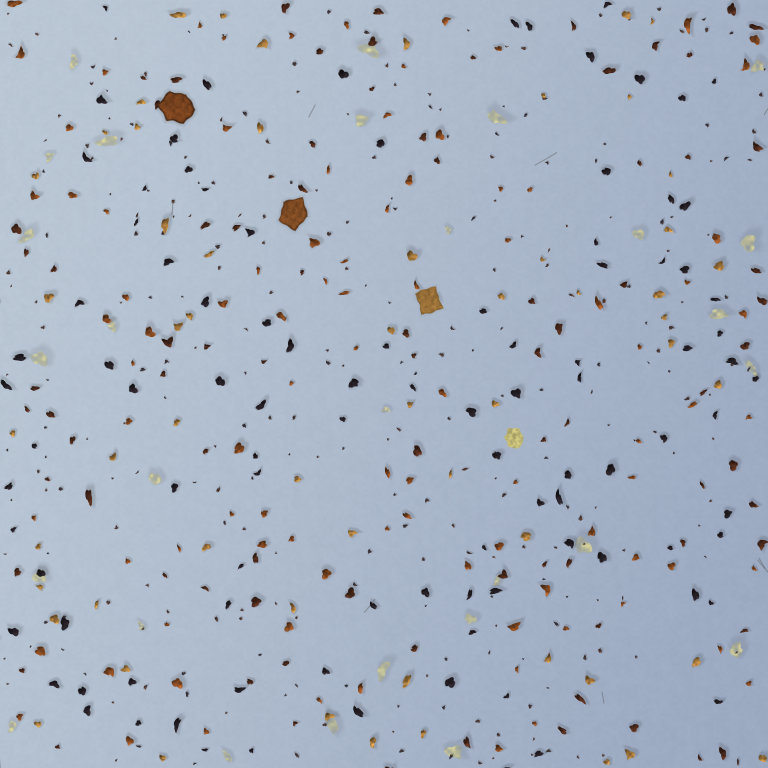
Reproduce this texture procedurally as a Shadertoy shader.

```glsl
// Scattered rust, ochre and black grains with a few flakes on pale blue-grey paper.

const float TAU = 6.2831853;

// Paper
const vec3 PAPER_LIGHT = vec3(0.727, 0.777, 0.832);
const vec3 PAPER_SHADE = vec3(0.600, 0.655, 0.752);
const float PAPER_GRAIN = 0.022;

// Pigments
const vec3 BLACK = vec3(0.13, 0.11, 0.13);
const vec3 UMBER = vec3(0.27, 0.15, 0.10);
const vec3 RUST = vec3(0.47, 0.26, 0.12);
const vec3 OCHRE = vec3(0.60, 0.44, 0.22);
const vec3 STRAW = vec3(0.75, 0.72, 0.46);
const vec3 FIBRE = vec3(0.36, 0.37, 0.38);

// Scatter: cells per canvas, chance per cell, radius range
const float GRAIN_CELLS = 25.0;
const float GRAIN_CHANCE = 0.54;
const vec2 GRAIN_RADIUS = vec2(0.0026, 0.0064);
const float DUST_CELLS = 30.0;
const float DUST_CHANCE = 0.30;
const vec2 DUST_RADIUS = vec2(0.0010, 0.0026);
const float STRAW_CELLS = 9.0;
const float STRAW_CHANCE = 0.30;
const vec2 STRAW_RADIUS = vec2(0.004, 0.011);
const int FLAKES = 4;
const float FLAKE_RADIUS = 0.020;
const int FIBRES = 9;
const float SOFTNESS = 0.0011;

float hash(vec2 p) {
    return fract(sin(dot(p, vec2(127.1, 311.7))) * 43758.5453);
}

float noise(vec2 p) {
    vec2 i = floor(p), f = fract(p);
    f = f * f * (3.0 - 2.0 * f);
    return mix(mix(hash(i), hash(i + vec2(1, 0)), f.x),
               mix(hash(i + vec2(0, 1)), hash(i + vec2(1, 1)), f.x), f.y);
}

vec2 rotate(vec2 p, float a) {
    return mat2(cos(a), -sin(a), sin(a), cos(a)) * p;
}

// Lumpy, stretched and slightly bent blob
float grainDistance(vec2 p, float radius, vec2 seed) {
    p = rotate(p, TAU * hash(seed + 1.3));
    float stretch = 1.0 + 1.5 * pow(hash(seed + 2.7), 2.0);
    p *= vec2(inversesqrt(stretch), sqrt(stretch));
    p.y += (hash(seed + 3.1) - 0.5) * p.x * p.x / radius;
    float a = atan(p.y, p.x + 1e-6), phase = TAU * hash(seed + 4.9);
    float lumps = 1.0 + 0.15 * sin(2.0 * a + phase) + 0.15 * sin(3.0 * a + 2.0 * phase)
                + 0.08 * sin(5.0 * a + 3.0 * phase);
    return length(p) - radius * lumps;
}

// Straight-sided chip with uneven corners
float flakeDistance(vec2 p, float radius, float sides, float phase) {
    float sector = TAU / sides;
    float a = atan(p.y, p.x + 1e-6) + phase;
    float uneven = 1.0 + 0.09 * sin(2.0 * a) + 0.04 * sin(7.0 * a);
    return length(p) * cos(mod(a, sector) - 0.5 * sector) - radius * uneven;
}

vec3 pigment(float pick) {
    if (pick < 0.27) return BLACK;
    if (pick < 0.55) return UMBER;
    return pick < 0.84 ? RUST : OCHRE;
}

// One jittered grid of grains; opacity also sets the cast shadow
vec3 scatter(vec3 col, vec2 uv, float cells, float chance, vec2 radii,
             float opacity, int kind, float aa) {
    vec2 home = floor(uv * cells);
    for (int y = -1; y <= 1; y++)
    for (int x = -1; x <= 1; x++) {
        vec2 cell = home + vec2(x, y);
        vec2 seed = cell + 37.0 * float(kind + 1);
        float crowding = 0.45 + 1.1 * noise(cell / cells * 6.0 + 9.0);
        if (hash(seed) > chance * crowding) continue;
        vec2 jitter = vec2(hash(seed + 5.3), hash(seed + 8.1));
        vec2 p = uv - (cell + 0.1 + 0.8 * jitter) / cells;
        float radius = mix(radii.x, radii.y, pow(hash(seed + 6.7), 1.4));
        float pick = hash(seed + 7.9);
        vec3 tint = kind == 0 ? pigment(pick) : kind == 1 ? mix(BLACK, UMBER, pick) : STRAW;
        float mottle = noise(p / radius * 1.7 + seed * 3.0);
        float facing = kind == 2 ? 1.0 : 1.0 - 0.35 * clamp((p.y - 0.4 * p.x) / radius, -1.0, 1.0);
        float shadow = smoothstep(radius, 0.0, grainDistance(p - radius * vec2(0.4, 0.5), radius, seed));
        col *= 1.0 - 0.13 * opacity * shadow;
        float d = grainDistance(p, radius, seed);
        float solid = opacity * (kind == 2 ? 0.35 + 0.9 * mottle : 1.0);
        col = mix(col, tint * facing * (0.72 + 0.56 * mottle), solid * smoothstep(aa, -aa, d));
    }
    return col;
}

void mainImage(out vec4 fragColor, in vec2 fragCoord) {
    vec2 uv = fragCoord / iResolution.y;
    float aa = max(SOFTNESS, 0.7 / iResolution.y);

    // Paper with side light and fine tooth
    float falloff = smoothstep(0.0, 1.2, 0.75 * uv.x + 0.3 * (1.0 - uv.y));
    vec3 col = mix(PAPER_LIGHT, PAPER_SHADE, falloff);
    col += PAPER_GRAIN * (0.6 * noise(uv * 260.0) + 0.4 * noise(uv * 90.0) - 0.5);

    // Fine curved fibres
    for (int i = 0; i < FIBRES; i++) {
        vec2 seed = vec2(float(i), 71.0);
        vec2 p = rotate(uv - vec2(hash(seed), hash(seed + 2.0)), TAU * hash(seed + 4.0));
        p.y += 12.0 * (hash(seed + 6.0) - 0.5) * p.x * p.x;
        float d = length(vec2(max(abs(p.x) - mix(0.005, 0.017, hash(seed + 8.0)), 0.0), p.y)) - 0.0006;
        col = mix(col, FIBRE, 0.55 * smoothstep(aa, -aa, d));
    }

    // Translucent straw, dust and grains
    col = scatter(col, uv, STRAW_CELLS, STRAW_CHANCE, STRAW_RADIUS, 0.6, 2, aa);
    col = scatter(col, uv, DUST_CELLS, DUST_CHANCE, DUST_RADIUS, 0.85, 1, aa);
    col = scatter(col, uv, GRAIN_CELLS, GRAIN_CHANCE, GRAIN_RADIUS, 1.0, 0, aa);

    // Large chips, paler towards the last
    for (int i = 0; i < FLAKES; i++) {
        float n = float(i), age = n / float(FLAKES - 1);
        vec2 seed = vec2(n, 19.0);
        vec2 p = uv - vec2(0.24 + 0.15 * n, 0.87 - 0.14 * n) - 0.06 * (hash(seed) - 0.5);
        float radius = FLAKE_RADIUS * (1.0 - 0.4 * age);
        float d = flakeDistance(p, radius, 6.0 - mod(n, 3.0), TAU * hash(seed + 3.0));
        float mottle = noise(p * 230.0 + seed) * 0.6 + noise(p * 480.0) * 0.4;
        vec3 tint = mix(mix(RUST, OCHRE, smoothstep(0.2, 0.7, age)), STRAW, smoothstep(0.7, 1.0, age));
        float rim = (1.0 - age) * smoothstep(-0.2 * radius, 0.0, d);
        col *= 1.0 - 0.1 * (1.0 - age) * smoothstep(0.3 * radius, 0.0, d);
        col = mix(col, tint * (0.78 + 0.44 * mottle) * (1.0 - 0.4 * rim), smoothstep(aa, -aa, d));
    }

    fragColor = vec4(clamp(col, 0.0, 1.0), 1.0);
}
```
